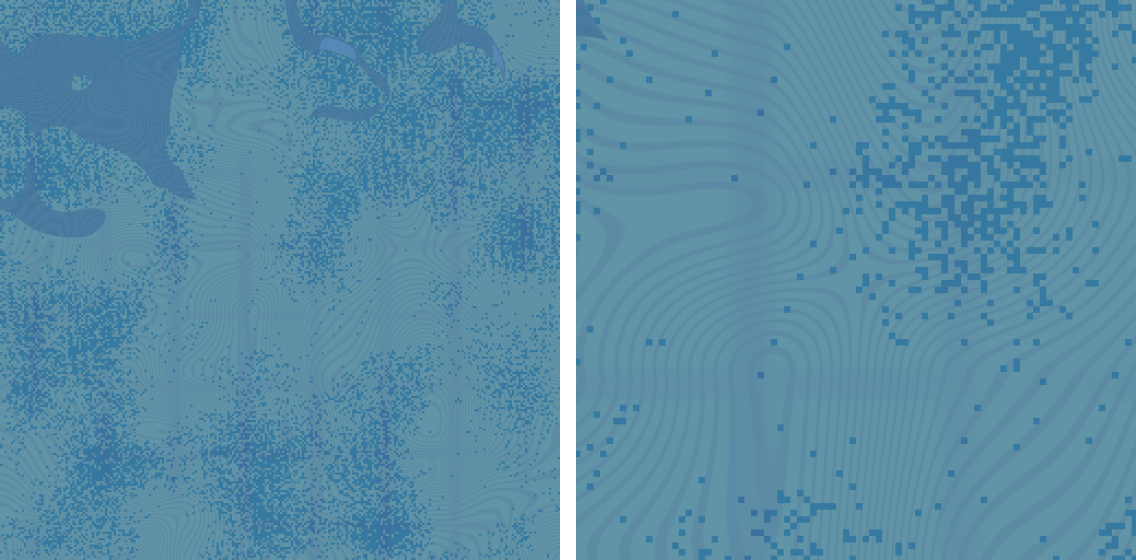
Left, the full canvas; right, a detail of the centre.
This texture is drawn by a WebGL 2 fragment shader. Its source:

```glsl
#version 300 es
precision highp float;
// Muted blue water-like ground with faint contour lines and clumps of square grain.
// Value noise sets the grain density; broken noise ridges form dark smooth
// strokes in the upper left, with a few paler patches inside them.

uniform vec2 u_resolution;
out vec4 fragColor;

const vec3 GROUND = vec3(0.38, 0.58, 0.65);
const vec3 SHADE = vec3(0.365, 0.545, 0.64);
const vec3 GRAIN = vec3(0.21, 0.48, 0.63);
const vec3 VIOLET_GRAIN = vec3(0.23, 0.44, 0.62);
const vec3 STROKE = vec3(0.28, 0.47, 0.62);
const vec3 PALE = vec3(0.36, 0.55, 0.74);
const float GRAIN_CELLS = 256.0;
const float CLUMP_CELLS = 8.0;
const float TAU = 6.2831853;

float hash(vec2 p) {
    return fract(sin(dot(p, vec2(127.1, 311.7))) * 43758.5453);
}

float valueNoise(vec2 p) {
    vec2 i = floor(p);
    vec2 f = fract(p);
    vec2 u = f * f * (3.0 - 2.0 * f);
    float low = mix(hash(i), hash(i + vec2(1.0, 0.0)), u.x);
    float high = mix(hash(i + vec2(0.0, 1.0)), hash(i + vec2(1.0)), u.x);
    return mix(low, high, u.y);
}

float fbm(vec2 p) {
    float sum = 0.0;
    float weight = 0.6;
    for (int k = 0; k < 3; k++) {
        sum += weight * valueNoise(p);
        p = p * 2.0 + 17.3;
        weight *= 0.45;
    }
    return sum / 0.99;
}

// Antialiased coverage of the area where v is positive.
float inside(float v) {
    return clamp(v / (fwidth(v) + 1e-5) + 0.5, 0.0, 1.0);
}

// Wide bias towards the upper left corner, 0 to 1.
float cornerBias(vec2 p) {
    return smoothstep(-0.05, 0.3, p.y - 0.42 - 0.42 * p.x);
}

float grainChance(vec2 p) {
    float clump = fbm(p * CLUMP_CELLS + 0.5);
    return 0.82 * smoothstep(0.32, 0.92, clump + 0.1 * cornerBias(p));
}

// Square grains on a fine grid, blended only across cell borders.
float grainCover(vec2 p, float pixel) {
    vec2 g = p * GRAIN_CELLS - 0.5;
    vec2 i = floor(g);
    vec2 s = clamp((fract(g) - 0.5) / (pixel * GRAIN_CELLS) + 0.5, 0.0, 1.0);
    float cover = 0.0;
    for (int k = 0; k < 4; k++) {
        vec2 corner = vec2(k & 1, k >> 1);
        vec2 cell = i + corner;
        vec2 w = mix(1.0 - s, s, corner);
        cover += w.x * w.y * step(hash(cell + 3.7), grainChance((cell + 0.5) / GRAIN_CELLS));
    }
    return cover;
}

// Soft bands along the clump lattice, fading in and out.
float latticeBand(vec2 p) {
    vec2 d = abs(fract(p * CLUMP_CELLS) - 0.5);
    float column = smoothstep(0.15, 0.03, d.x);
    float row = 0.6 * smoothstep(0.12, 0.02, d.y);
    return max(column, row) * smoothstep(0.35, 0.7, valueNoise(p * 5.0 + 61.0));
}

// Thin level lines of a slow height field.
float contourWave(vec2 p) {
    float height = valueNoise(p * 4.0 + 23.0) + 0.4 * valueNoise(p * 9.0 + 5.0);
    return sin(TAU * 52.0 * height);
}

// Positive within broken ridges near the corner.
float strokeField(vec2 p) {
    vec2 bend = vec2(valueNoise(p * 12.0 + 7.0), valueNoise(p * 12.0 + 43.0)) - 0.5;
    float ridge = abs(valueNoise(p * 7.0 + bend * 0.5 + 31.0) - 0.5);
    float gaps = smoothstep(0.3, 0.55, valueNoise(p * 8.0 + 83.0));
    float region = smoothstep(0.0, 0.1, p.y - 0.47 - 0.4 * p.x);
    return 0.15 * gaps * region - 0.015 - ridge;
}

void main() {
    float pixel = 1.0 / min(u_resolution.x, u_resolution.y);
    vec2 p = gl_FragCoord.xy * pixel;

    // Ground, contours and lattice tint
    float wave = contourWave(p);
    float band = latticeBand(p);
    vec3 color = mix(GROUND, SHADE, smoothstep(0.2, 0.8, wave));
    color = mix(color, vec3(0.35, 0.52, 0.65), 0.4 * band);

    // Grain, turning violet along the bands
    vec3 grainColor = mix(GRAIN, VIOLET_GRAIN, band);
    color = mix(color, grainColor, grainCover(p, pixel));

    // Smooth strokes with pale patches
    float field = strokeField(p);
    vec3 strokeColor = STROKE + 0.012 * wave;
    float pale = inside(min(field - 0.03, valueNoise(p * 10.0 + 19.0) - 0.78));
    strokeColor = mix(strokeColor, PALE, 0.85 * pale);
    color = mix(color, strokeColor, 0.88 * inside(field));

    fragColor = vec4(color, 1.0);
}
```
